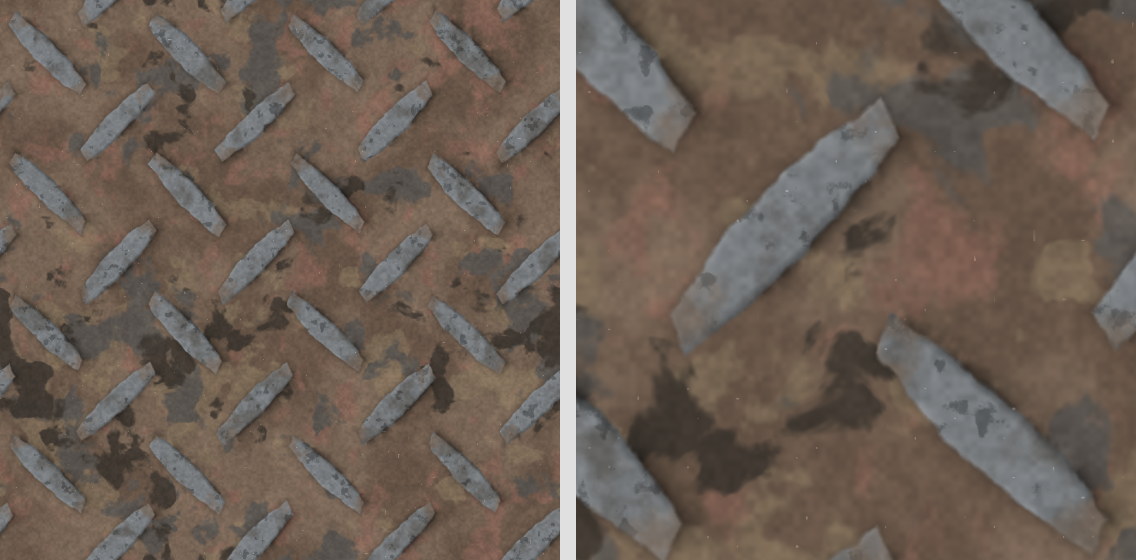
Left: the whole. Right: its middle third, enlarged.
A Shadertoy shader for this texture:

```glsl
// Worn steel tread plate: raised blue-grey bars in a herringbone on rusty, stained ground.
#define REPEATS 4.0          // cells across and down, two bars in each
#define BAR_LENGTH 0.355     // half length, in cells
#define BAR_WIDTH 0.083      // half width at the middle, in cells
#define TIP_WIDTH 0.046      // half width at the tips, in cells
#define JITTER 0.025         // shift and turn of single bars
#define STAIN_LEVEL 0.60     // higher leaves fewer grey stains
#define SOOT_LEVEL 0.71      // higher leaves fewer dark stains
#define GRAIN 0.11           // strength of the fine grain

const vec3 RUST_LIGHT = vec3(0.465, 0.392, 0.332);
const vec3 RUST_DARK  = vec3(0.395, 0.325, 0.272);
const vec3 RUST_PINK  = vec3(0.530, 0.385, 0.335);
const vec3 TAN        = vec3(0.510, 0.445, 0.355);
const vec3 STAIN      = vec3(0.335, 0.320, 0.305);
const vec3 SOOT       = vec3(0.235, 0.210, 0.185);
const vec3 STEEL      = vec3(0.475, 0.490, 0.503);
const vec3 STEEL_DULL = vec3(0.395, 0.393, 0.388);

float hash(vec2 p) {
    vec3 q = fract(p.xyx * 0.1031);
    q += dot(q, q.yzx + 33.33);
    return fract((q.x + q.y) * q.z);
}

// Value noise that wraps after a whole number of lattice steps
float noise(vec2 uv, float period, float seed) {
    vec2 p = uv * period, i = floor(p), f = fract(p);
    f = f * f * (3.0 - 2.0 * f);
    vec2 a = mod(i, period) + seed * 17.0;
    vec2 b = mod(i + 1.0, period) + seed * 17.0;
    return mix(mix(hash(a), hash(vec2(b.x, a.y)), f.x),
               mix(hash(vec2(a.x, b.y)), hash(b), f.x), f.y);
}

float fbm(vec2 uv, float period, float seed) {
    float sum = 0.0, weight = 0.5;
    for (int i = 0; i < 5; i++) {
        sum += weight * noise(uv, period, seed + float(i));
        period *= 2.0;
        weight *= 0.5;
    }
    return sum / 0.96875;
}

// Bar coordinates: x along, y across (positive on the shaded right side), z distance, w random tone
vec4 barAt(vec2 uv, vec2 center, float slope, float wobble) {
    vec2 p = uv * REPEATS - center + 0.5;
    vec2 id = mod(floor(p), REPEATS) + 40.0 * slope + 80.0;
    vec2 shift = vec2(hash(id), hash(id + 7.3)) - 0.5;
    vec2 q = fract(p) - 0.5 - JITTER * shift;
    float angle = 0.785 + 3.0 * JITTER * (hash(id + 13.7) - 0.5);
    vec2 along = vec2(cos(angle), slope * sin(angle));
    vec2 across = vec2(along.y, -along.x) * slope;
    vec2 b = vec2(dot(q, along), dot(q, across));
    float len = BAR_LENGTH * (0.96 + 0.08 * hash(id + 21.1));
    float t = min(abs(b.x) / len, 1.3);
    float width = mix(BAR_WIDTH, TIP_WIDTH, t * t) * (0.92 + 0.16 * hash(id + 29.9));
    float d = max(abs(b.y) - width, abs(b.x + 0.3 * b.y) - len) + wobble;
    return vec4(b, d, hash(id + 3.1));
}

// Rust with pink and tan blotches, grey stains and soot; clean near the bars
vec3 groundColor(vec2 uv, float clean) {
    vec2 warp = vec2(noise(uv, 24.0, 1.0), noise(uv, 24.0, 2.0)) - 0.5;
    vec2 w = uv + 0.02 * warp;
    float region = noise(uv, 3.0, 5.0) - 0.5;
    float tone = fbm(w, 8.0, 11.0);
    vec3 c = mix(RUST_DARK, RUST_LIGHT, smoothstep(0.34, 0.58, tone));
    float pink = smoothstep(0.58, 0.78, fbm(w, 26.0, 21.0) - 0.15 * region);
    c = mix(c, RUST_PINK, 0.65 * pink);
    float soot = fbm(w, 18.0, 31.0) + 0.45 * region - 0.08 * clean;
    c = mix(c, TAN, 0.6 * smoothstep(0.60, 0.68, fbm(w, 16.0, 51.0) + 0.3 * region));
    float stain = fbm(w, 15.0, 41.0) + 0.25 * region - 0.08 * clean;
    c = mix(c, STAIN, 0.9 * smoothstep(STAIN_LEVEL - 0.03, STAIN_LEVEL + 0.05, stain));
    c = mix(c, SOOT, 0.9 * smoothstep(SOOT_LEVEL - 0.05, SOOT_LEVEL + 0.04, soot));
    return c;
}

void mainImage(out vec4 fragColor, in vec2 fragCoord) {
    vec2 uv = fragCoord / iResolution.xy;
    float soft = max(REPEATS / iResolution.y, 0.008);
    float rough = fbm(uv, 48.0, 61.0) - 0.5;

    // Nearer of the two crossing bar directions
    vec4 falling = barAt(uv, vec2(0.33, 0.62), -1.0, 0.035 * rough);
    vec4 rising = barAt(uv, vec2(0.83, 0.12), 1.0, 0.035 * rough);
    vec4 bar = falling.z < rising.z ? falling : rising;
    float gap = max(bar.z, 0.0);

    // Ground, with a dull skirt and a broken shadow on the right
    vec3 color = groundColor(uv, exp(-gap * 14.0));
    float side = smoothstep(-0.03, 0.08, bar.y);
    float broken = smoothstep(-0.22, 0.16, rough + 0.25 * bar.x);
    color *= 1.0 - 0.58 * exp(-gap * 38.0) * side * broken;
    color *= 1.0 - 0.22 * exp(-gap * 50.0) * (1.0 - side);
    color *= 1.0 + 0.07 * smoothstep(0.10, 0.04, abs(gap - 0.05)) * (1.0 - side);

    // Steel top: mottled, lit on the left rim, rusty at the tips
    float mottle = fbm(uv, 40.0, 71.0);
    vec3 steel = mix(STEEL_DULL, STEEL, smoothstep(0.25, 0.58, mottle + 0.2 * (bar.w - 0.4)));
    steel *= 1.0 - 0.25 * smoothstep(0.62, 0.75, fbm(uv, 80.0, 81.0));
    float rim = smoothstep(-0.028, 0.0, bar.z);
    steel *= 1.0 + rim * mix(0.08, -0.28, side);
    float tip = smoothstep(0.22, 0.38, abs(bar.x) + 0.35 * rough);
    steel = mix(steel, RUST_LIGHT, 0.65 * tip);
    color = mix(color, steel, 1.0 - smoothstep(-soft, soft, bar.z));

    // Fine grain and rare bright specks
    color *= 1.0 + GRAIN * (noise(uv, 256.0, 91.0) + noise(uv, 128.0, 92.0) - 1.0);
    color += 0.16 * smoothstep(0.965, 1.0, noise(uv, 170.0, 95.0));
    fragColor = vec4(color, 1.0);
}
```
